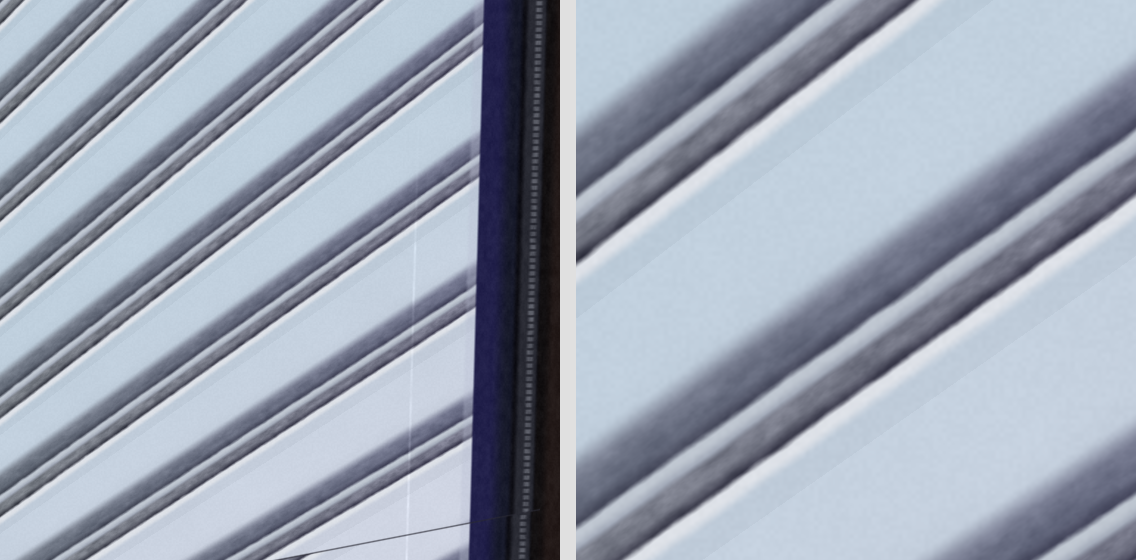
Left, the full canvas; right, a detail of the centre.
Give the GLSL for this pattern, as a Shadertoy shader.

```glsl
// Fanned diagonal slats of pale metal beside a dark, stitched window frame.

const float UNIT = 1.0 / 768.0;   // fine design step, as a fraction of the canvas

float hash(vec2 p) {
    p = fract(p * vec2(0.1031, 0.1137));
    p += dot(p, p.yx + 33.33);
    return fract((p.x + p.y) * p.x * 57.3);
}

float noise(vec2 p) {
    vec2 i = floor(p), f = fract(p);
    f = f * f * (3.0 - 2.0 * f);
    return mix(mix(hash(i), hash(i + vec2(1, 0)), f.x),
               mix(hash(i + vec2(0, 1)), hash(i + vec2(1, 1)), f.x), f.y);
}

float fbm(vec2 p) {
    float sum = 0.0, amp = 0.5;
    for (int i = 0; i < 4; i++) {
        sum += amp * noise(p);
        p = p * 2.03 + 7.1;
        amp *= 0.5;
    }
    return sum;
}

// Soft step centred on an edge
float ramp(float edge, float blur, float x) {
    return smoothstep(edge - blur, edge + blur, x);
}

float band(float lo, float hi, float blur, float x) {
    return ramp(lo, blur, x) - ramp(hi, blur, x);
}

// x: slat index, y: signed height from the slat's lower lip, in design steps
vec2 slatCoord(vec2 q) {
    float pitch = 0.1758 + 0.062 * q.x;
    float k = (q.y - 0.7513 + 0.773 * q.x) / pitch;
    float index = floor(k + 0.85);
    return vec2(index, (k - index) * pitch / UNIT);
}

vec3 slats(vec2 q, float pixel) {
    vec2 s = slatCoord(q);
    float d = s.y;
    float along = q.x - 0.7 * q.y;
    float grain = fbm(vec2(along * 55.0 + s.x * 17.0, d * 0.16));
    d += 1.8 * (grain - 0.47);

    // Broad pale face
    vec3 face = mix(vec3(0.725, 0.79, 0.845), vec3(0.79, 0.81, 0.865),
                    smoothstep(0.5, 1.5, q.x * 0.6 + q.y));
    face += 0.025 * (fbm(q * 9.0) - 0.5);
    face += 0.025 * smoothstep(-55.0, -90.0, d);

    // Upper shadow, darkening to its lower rim
    vec3 tint = mix(vec3(-0.005, 0.005, -0.015), vec3(0.0, -0.01, 0.025), q.x);
    vec3 shade = mix(vec3(0.49, 0.51, 0.58), vec3(0.40, 0.42, 0.49), ramp(-52.0, 10.0, d));
    shade = mix(shade, vec3(0.27, 0.28, 0.35), ramp(-38.0, 5.0, d));
    shade += tint + 0.13 * (grain - 0.47);
    vec3 col = mix(face, shade, ramp(-63.0, 8.0, d));

    // Pale bead, lower shadow and bright lip
    float soft = 2.0 + pixel;
    vec3 bead = mix(vec3(0.75, 0.78, 0.82), vec3(0.62, 0.65, 0.71), ramp(-25.0, 4.0, d));
    col = mix(col, bead, ramp(-32.5, soft, d));
    vec3 groove = mix(vec3(0.47, 0.48, 0.53), vec3(0.22, 0.22, 0.28), ramp(-7.5, 5.0, d));
    groove += tint + 0.22 * (grain - 0.47);
    col = mix(col, groove, ramp(-21.5, soft, d));
    col = mix(col, vec3(0.87, 0.885, 0.91), ramp(-2.5, soft, d));
    return mix(col, face, ramp(6.5, 4.0, d));
}

// f: distance from the frame's inner edge in design steps
vec3 frame(float f, float y, float pixel) {
    float wear = fbm(vec2(f * 0.18, y * 70.0));
    vec3 col = mix(vec3(0.13, 0.125, 0.29), vec3(0.09, 0.10, 0.165), ramp(34.0, 12.0, f));
    col = mix(col, vec3(0.05, 0.05, 0.075), ramp(53.0, 4.0, f));
    col = mix(col, vec3(0.16, 0.165, 0.20), band(60.0, 86.0, 4.0, f));
    col = mix(col, vec3(0.07, 0.06, 0.065), ramp(87.0, 3.0, f));
    col = mix(col, vec3(0.135, 0.10, 0.095), ramp(101.0, 8.0, f));
    col += 0.06 * (wear - 0.47);

    // Row of small stitches
    float stitch = abs(fract(y * 85.0) - 0.5);
    float thread = band(72.0, 80.0, 2.0 + pixel, f) * (1.0 - ramp(0.32, 0.14, stitch));
    return mix(col, vec3(0.40, 0.41, 0.45), thread * (0.45 + 0.6 * wear));
}

void mainImage(out vec4 fragColor, in vec2 fragCoord) {
    vec2 q = fragCoord / iResolution.xy;
    q.y = 1.0 - q.y;
    float pixel = 0.5 / (iResolution.y * UNIT);

    // Slanted break along the bottom, with the view slipped below it
    float cut = (q.y - 1.0 + 0.192 * (q.x - 0.495)) / UNIT;
    float slipped = ramp(0.0, pixel, cut) * (1.0 - step(0.965, q.x));
    vec3 col = mix(slats(q, pixel), slats(q - vec2(0.0, 30.0 * UNIT), pixel), slipped);

    // Faint vertical seam and reflection near the frame
    float f = (q.x - 0.8646 + 0.0273 * q.y) / UNIT;
    float lower = smoothstep(0.2, 0.5, q.y);
    col += 0.065 * lower * band(-87.0, -84.0, 1.5, f) * fbm(q * 40.0) * 2.0;
    col = mix(col, vec3(0.73, 0.75, 0.83), 0.35 * band(-13.0, 0.0, 3.0, f));
    col = mix(col, frame(f + 3.0 * slipped, q.y, pixel), ramp(0.0, 1.5 + pixel, f));

    // Dark hairline on the break
    float hairline = 1.0 - ramp(1.0, 0.5 + pixel, abs(cut));
    col = mix(col, vec3(0.16, 0.16, 0.20), 0.65 * hairline * (1.0 - step(0.965, q.x)));
    col += 0.018 * (noise(q * 380.0) - 0.5);
    fragColor = vec4(clamp(col, 0.0, 1.0), 1.0);
}
```
